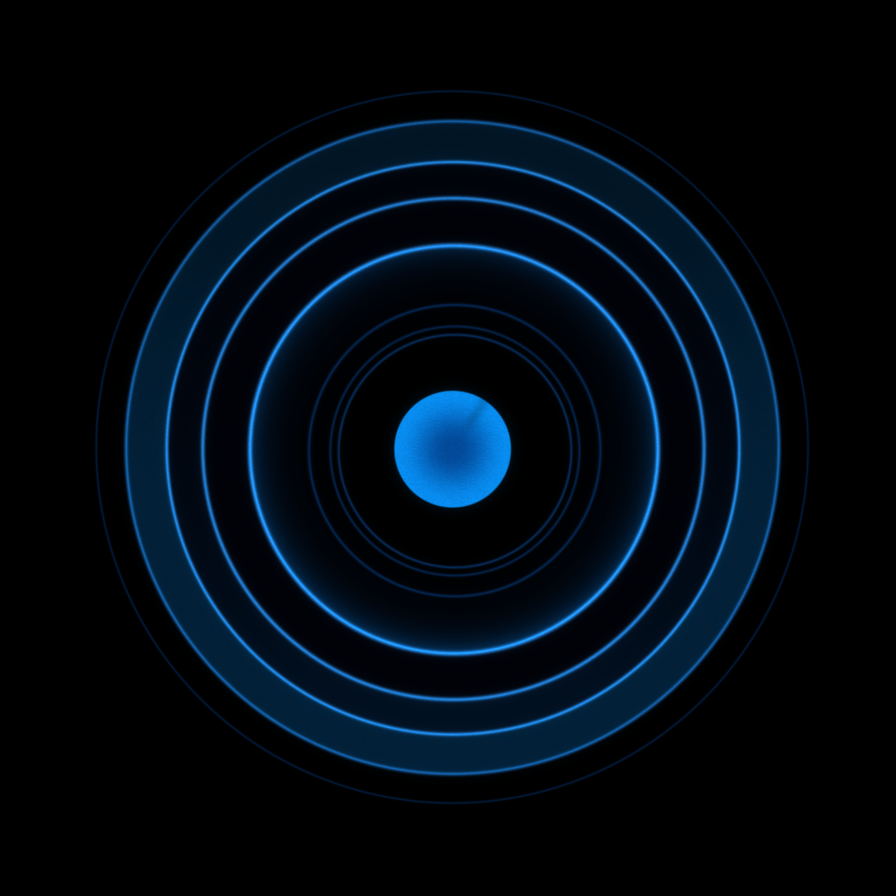
Give the GLSL for this background, as a Shadertoy shader.

```glsl
// Thin blue rings around a glowing disc on black. Each ring is a soft line on
// a circle's distance; its centre drifts slightly with radius. Tinted bands
// and an inner halo fill the gaps, with faint hashed grain over the light.

const vec3 RING_DEEP  = vec3(0.02, 0.22, 0.48);
const vec3 RING_LIGHT = vec3(0.12, 0.46, 0.76);
const vec3 BAND_BLUE  = vec3(0.006, 0.112, 0.195);
const vec3 HALO_BLUE  = vec3(0.008, 0.20, 0.35);
const vec3 NAVY       = vec3(0.002, 0.006, 0.028);
const vec3 DISC_CORE  = vec3(0.01, 0.29, 0.60);
const vec3 DISC_RIM   = vec3(0.03, 0.55, 0.94);

// Radius, line width and strength, from the outside inwards
const int RING_COUNT = 8;
const vec3 RINGS[RING_COUNT] = vec3[](
    vec3(0.3972, 0.0013, 0.30), vec3(0.3645, 0.0021, 0.70),
    vec3(0.3193, 0.0021, 0.90), vec3(0.2797, 0.0024, 0.92),
    vec3(0.2279, 0.0027, 1.00), vec3(0.1626, 0.0018, 0.42),
    vec3(0.1390, 0.0016, 0.40), vec3(0.1298, 0.0016, 0.48));

float hash(vec2 p) {
    return fract(sin(dot(p, vec2(127.1, 311.7))) * 43758.5453);
}

// Signed distance to a ring's circle, including the centre drift
float ringDistance(vec2 uv, float radius) {
    vec2 center = vec2(0.5094, 0.4944) + radius * vec2(-0.012, 0.0165);
    return length(uv - center) - radius;
}

float softLine(float dist, float width) {
    return exp(-dist * dist / (width * width));
}

float inside(float dist, float pixel) {
    return 1.0 - smoothstep(-pixel, pixel, dist);
}

// Region between an outer and an inner circle
float band(float outer, float inner, float pixel) {
    return inside(outer, pixel) * (1.0 - inside(inner, pixel));
}

vec3 fills(vec2 uv, float pixel) {
    float d1 = ringDistance(uv, RINGS[1].x);
    float d2 = ringDistance(uv, RINGS[2].x);
    float d3 = ringDistance(uv, RINGS[3].x);
    float d4 = ringDistance(uv, RINGS[4].x);
    vec2 dir = normalize(uv - vec2(0.5061, 0.4987) + 1e-5);
    float low = 0.5 - 0.5 * dir.y;

    // Wide outer band, a little dimmer along the top
    vec3 color = BAND_BLUE * band(d1, d2, pixel) * mix(0.72, 1.1, smoothstep(0.0, 0.6, low));
    // Second band, lit from below
    color += (NAVY + BAND_BLUE * mix(0.04, 0.5, low * low)) * band(d2, d3, pixel);
    color += NAVY * band(d3, d4, pixel);
    // Halo fading inwards from the brightest ring
    float halo = exp(min(d4, 0.0) / 0.017) * mix(0.55, 0.85, low);
    color += (NAVY * smoothstep(-0.12, 0.0, d4) + HALO_BLUE * halo) * inside(d4, pixel);
    return color;
}

vec3 rings(vec2 uv, float pixel) {
    vec3 color = vec3(0.0);
    for (int i = 0; i < RING_COUNT; i++) {
        vec3 ring = RINGS[i];
        float dist = ringDistance(uv, ring.x);
        float line = softLine(dist, max(ring.y, 0.6 * pixel));
        float glow = 0.13 * ring.z * ring.z * exp(-abs(dist) / 0.0045);
        vec3 tint = mix(RING_DEEP, RING_LIGHT, smoothstep(0.3, 1.0, ring.z));
        color += tint * (line * sqrt(ring.z) * mix(0.65, 1.0, ring.z) + glow);
    }
    return color;
}

// Disc with a darker core and a faint diagonal crease
vec3 discColor(vec2 p, float radius) {
    float r = length(p) / radius;
    vec3 color = mix(DISC_CORE, DISC_RIM, smoothstep(0.1, 0.95, r));
    vec2 axis = normalize(vec2(0.55, 0.83));
    float across = dot(p, vec2(axis.y, -axis.x));
    float along = dot(p, axis) / radius;
    float crease = softLine(across, 0.006) * smoothstep(0.2, 0.7, along);
    return color * (1.0 - 0.16 * crease);
}

void mainImage(out vec4 fragColor, in vec2 fragCoord) {
    float pixel = 1.0 / min(iResolution.x, iResolution.y);
    vec2 uv = (fragCoord - 0.5 * iResolution.xy) * pixel + 0.5;

    vec3 color = fills(uv, pixel) + rings(uv, pixel);

    // Central disc and its thin outer glow
    const float DISC_RADIUS = 0.0651;
    vec2 p = uv - vec2(0.5052, 0.4987);
    float dist = length(p) - DISC_RADIUS;
    color += DISC_RIM * 0.12 * exp(-max(dist, 0.0) / 0.004);
    color = mix(color, discColor(p, DISC_RADIUS), inside(dist, 1.2 * pixel));

    // Fine grain, only where there is light
    color *= 1.0 + 0.06 * (hash(floor(uv * 512.0)) - 0.5);
    fragColor = vec4(color, 1.0);
}
```
